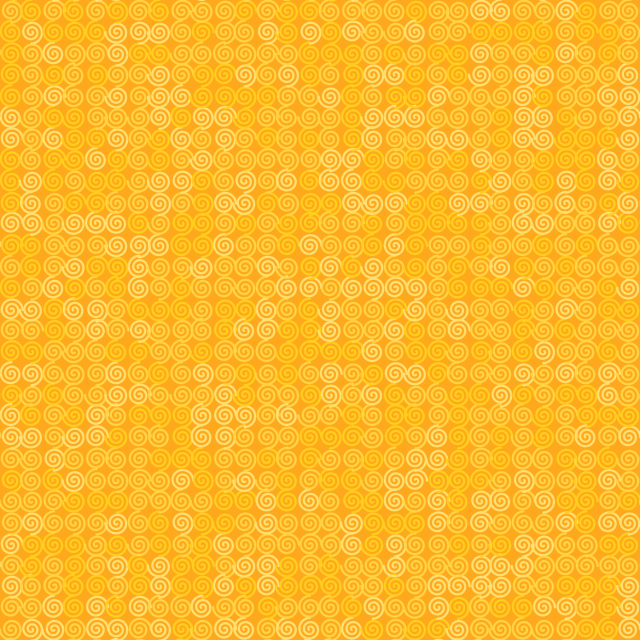
Give the GLSL for this pattern, as a Shadertoy shader.

```glsl
// Pale yellow spirals on orange: a 30 by 30 grid, gathered into paired columns.
// Each cell turns its Archimedean spiral by a random quarter turn and picks one
// of three tints; where two open ends face each other they join into an S.

const float TAU = 6.2831853;
const float CELLS = 30.0;        // spirals across and down
const float END_RADIUS = 0.54;   // radius of the open end, in cells
const float PITCH = 0.21;        // spacing between turns
const float TURNS = 2.32;
const float HALF_WIDTH = 0.052;

const vec3 ORANGE = vec3(0.995, 0.66, 0.115);
const vec3 GOLD   = vec3(1.0, 0.81, 0.11);
const vec3 YELLOW = vec3(1.0, 0.83, 0.27);
const vec3 CREAM  = vec3(1.0, 0.88, 0.46);

float hash(vec2 p, float seed) {
    vec3 q = fract(vec3(p.xyx) * vec3(0.1031, 0.1030, 0.0973) + seed * 0.137);
    q += dot(q, q.yzx + 33.33);
    return fract((q.x + q.y) * q.z);
}

vec2 polar(float radius, float angle) {
    return radius * vec2(cos(angle), sin(angle));
}

vec2 rotate(vec2 p, float angle) {
    float c = cos(angle), s = sin(angle);
    return vec2(c * p.x - s * p.y, s * p.x + c * p.y);
}

// Distance to a spiral winding inward from its open end on the +x axis.
float spiralDistance(vec2 p, float endRadius, float pitch, float turns) {
    float turn = fract(atan(p.y, p.x) / TAU);
    float r = length(p);
    vec2 innerEnd = polar(endRadius - pitch * turns, turns * TAU);
    float d = min(distance(p, vec2(endRadius, 0.0)), distance(p, innerEnd));
    for (int k = 0; k < 3; k++) {
        float t = turn + float(k);
        if (t <= turns) d = min(d, abs(r - endRadius + pitch * t));
    }
    return d;
}

// Open-end direction in quarter turns, favouring the partner column.
float quarterTurn(vec2 id, float side) {
    float h = hash(id, 1.0);
    float partner = side > 0.0 ? 0.0 : 2.0;
    if (h < 0.36) return partner;
    if (h < 0.64) return 1.0;
    if (h < 0.92) return 3.0;
    return 2.0 - partner;
}

vec3 tint(float h) {
    return h < 0.31 ? GOLD : (h < 0.73 ? YELLOW : CREAM);
}

void mainImage(out vec4 fragColor, in vec2 fragCoord) {
    float pixel = CELLS / iResolution.y;
    vec2 p = fragCoord * pixel;
    vec2 cell = floor(p);
    vec3 color = ORANGE;

    // Visit neighbours too, since open ends reach past their own cell.
    for (int j = -1; j <= 1; j++)
    for (int i = -1; i <= 1; i++) {
        vec2 id = cell + vec2(i, j);
        float side = 1.0 - 2.0 * mod(id.x, 2.0);
        float rowShift = 0.08 * (hash(vec2(7.0, id.y), 3.0) - 0.5);
        vec2 center = id + 0.5 + vec2(0.025 * side, rowShift);
        vec2 q = rotate(p - center, -quarterTurn(id, side) * TAU / 4.0);
        float d = spiralDistance(q, END_RADIUS, PITCH, TURNS) - HALF_WIDTH;
        float cover = 1.0 - smoothstep(-0.7 * pixel, 0.7 * pixel, d);
        color = mix(color, tint(hash(id, 2.0)), cover);
    }
    fragColor = vec4(color, 1.0);
}
```
